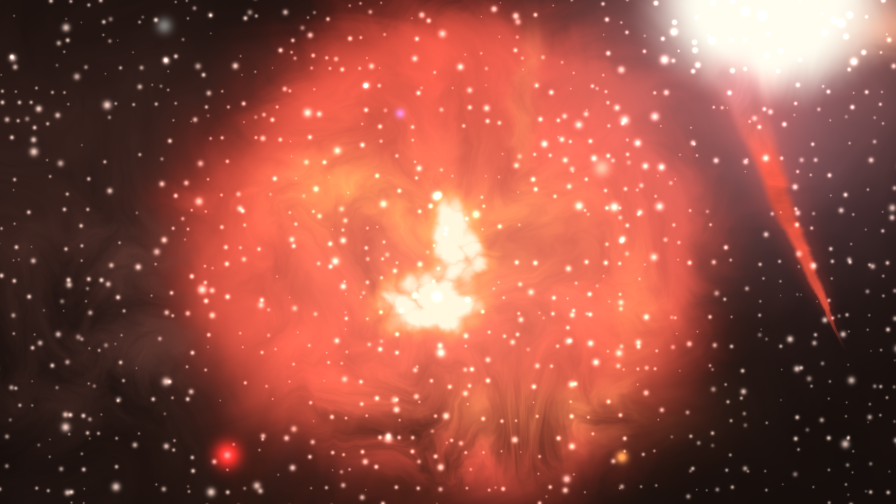
This background is drawn by a Shadertoy shader. Its source:

```glsl
// Draws a glowing red nebula with a white core, a bright corner flare, a fiery jet and stars.

const vec3 NIGHT = vec3(0.085, 0.055, 0.045);
const vec3 SMOKE = vec3(0.29, 0.17, 0.15);
const vec3 CRIMSON = vec3(0.58, 0.17, 0.14);
const vec3 CORAL = vec3(0.94, 0.34, 0.27);
const vec3 PEACH = vec3(1.00, 0.53, 0.42);
const vec3 AMBER = vec3(1.00, 0.65, 0.37);
const vec3 ROSE = vec3(0.88, 0.56, 0.58);
const vec3 IVORY = vec3(1.00, 0.97, 0.87);

vec2 hash2(vec2 p) {
    vec3 h = fract(p.xyx * vec3(0.1031, 0.1030, 0.0973));
    h += dot(h, h.yzx + 33.33);
    return fract((h.xx + h.yz) * h.zy);
}

// Rotated, self-bending sine octaves, roughly -1 to 1
float layeredSines(vec2 p) {
    float sum = 0.0, weight = 0.5;
    for (int i = 0; i < 6; i++) {
        p = mat2(0.8, 0.6, -0.6, 0.8) * p * 1.75 + 1.7;
        p += 0.7 * sin(p.yx * 0.9 + float(i));
        sum += weight * sin(p.x) * cos(p.y);
        weight *= 0.62;
    }
    return sum;
}

// Distance to the nearest scattered point
float cellular(vec2 p) {
    vec2 cell = floor(p), f = fract(p);
    float nearest = 2.0;
    for (int y = -1; y <= 1; y++)
    for (int x = -1; x <= 1; x++) {
        vec2 o = vec2(x, y);
        nearest = min(nearest, length(o + hash2(cell + o) - f));
    }
    return nearest;
}

float glow(vec2 p, vec2 center, vec2 radii) {
    vec2 q = (p - center) / radii;
    return exp(-dot(q, q));
}

float starLayer(vec2 p, float scale, float chance, float radius) {
    vec2 cell = floor(p * scale);
    vec2 spot = 0.25 + 0.5 * hash2(cell + scale);
    vec2 traits = hash2(cell + 71.0);
    float d = length(fract(p * scale) - spot) / scale;
    float size = radius * (0.5 + traits.y);
    return step(traits.x, chance) * (0.3 + 0.6 * traits.y) * exp(-d * d / (size * size));
}

vec3 nebula(vec2 p, vec2 q, float fine, float clumps) {
    // Smoky backdrop
    float smoke = glow(q, vec2(0.32, 0.34), vec2(0.38, 0.26)) * (0.6 + 0.5 * fine);
    smoke += 0.55 * glow(q, vec2(0.25, 0.70), vec2(0.50, 0.30));
    vec3 col = mix(NIGHT, SMOKE, clamp(smoke, 0.0, 1.0));

    // Red body with a tighter right-hand rim
    float side = p.x < 0.92 ? 0.53 : 0.47;
    float r = length((q - vec2(0.92, 0.50)) / vec2(side, 0.48));
    float body = 1.0 - smoothstep(0.55, 1.38, r + 0.07 * fine);
    body = max(body, 0.75 * glow(q, vec2(0.50, 0.62), vec2(0.17, 0.07)));
    vec3 gas = mix(CRIMSON, CORAL, smoothstep(0.15, 0.85, body));
    col = mix(col, gas, smoothstep(0.0, 0.65, body));

    // Warm interior, amber veils and lower arc
    float heart = glow(q, vec2(0.91, 0.46), vec2(0.36, 0.28));
    col = mix(col, PEACH, 0.85 * heart);
    float veil = glow(q, vec2(0.70, 0.62), vec2(0.14, 0.09));
    veil += 0.9 * glow(q, vec2(0.98, 0.55), vec2(0.17, 0.10));
    veil += 0.8 * glow(q, vec2(1.04, 0.19), vec2(0.24, 0.05));
    veil += 0.7 * glow(q, vec2(1.05, 0.78), vec2(0.025, 0.12));
    veil += 0.5 * glow(q, vec2(1.25, 0.38), vec2(0.05, 0.15));
    col = mix(col, AMBER, clamp(veil * (0.5 + 0.6 * fine), 0.0, 0.85));
    col *= 1.0 + 0.13 * fine;

    // Brown dust along the bottom
    float dust = glow(q, vec2(0.78, 0.06), vec2(0.34, 0.13));
    dust += 0.7 * glow(q, vec2(1.22, 0.14), vec2(0.20, 0.07));
    col = mix(col, vec3(0.27, 0.12, 0.08), clamp(dust * (0.55 - 0.75 * fine), 0.0, 0.85));

    // Ragged white core
    float core = 1.5 * glow(q, vec2(0.84, 0.40), vec2(0.115, 0.060));
    core += 1.15 * glow(q, vec2(0.895, 0.56), vec2(0.045, 0.075));
    core += glow(q, vec2(0.94, 0.50), vec2(0.050, 0.035));
    core *= 1.15 - 0.65 * clumps + 0.3 * fine;
    col = mix(col, AMBER * 1.1, 0.6 * smoothstep(0.1, 0.5, core));
    return mix(col, IVORY, smoothstep(0.35, 0.9, core));
}

vec3 addJet(vec3 col, vec2 p, float fine) {
    float t = (0.84 - p.y) / 0.51;
    float axis = 1.465 + 0.17 * t + 0.035 * t * t + 0.008 * fine;
    float width = 0.042 * max(1.0 - t, 0.0) + 0.003;
    float ends = smoothstep(-0.15, 0.12, t) * (1.0 - smoothstep(0.85, 1.06, t));
    float across = abs(p.x - axis) / width;
    float flame = (1.0 - smoothstep(0.35, 1.25, across)) * ends;
    vec3 fire = mix(ROSE, vec3(1.0, 0.36, 0.27), smoothstep(0.0, 0.4, t));
    col += vec3(0.20, 0.04, 0.03) * exp(-across * across * 0.25) * ends;
    return mix(col, fire * (1.0 + 0.2 * fine), 0.85 * flame);
}

vec3 addFlare(vec3 col, vec2 p, vec2 q) {
    float halo = glow(q, vec2(1.50, 0.96), vec2(0.34, 0.30));
    col += vec3(0.21, 0.14, 0.17) * glow(q, vec2(1.58, 0.72), vec2(0.24, 0.30));
    col = mix(col, ROSE, 0.8 * halo);
    col = mix(col, vec3(1.0, 0.68, 0.55), 0.8 * glow(q, vec2(1.75, 0.95), vec2(0.15, 0.06)));
    float d = length((mix(p, q, 0.5) - vec2(1.52, 0.99)) / vec2(0.20, 0.155));
    return mix(col, vec3(1.0, 0.99, 0.94), 1.0 - smoothstep(0.7, 1.45, d));
}

void mainImage(out vec4 fragColor, in vec2 fragCoord) {
    vec2 p = fragCoord / iResolution.y;
    p.x += 0.5 * (16.0 / 9.0 - iResolution.x / iResolution.y);
    vec2 q = p + 0.035 * vec2(layeredSines(p * 4.0), layeredSines(p * 4.0 + 9.0));
    float fine = layeredSines(q * 9.0 + 3.0);
    float clumps = cellular(q * 26.0);

    vec3 col = nebula(p, q, fine, clumps);
    col = addFlare(col, p, q);
    col = addJet(col, p, fine);

    // Scattered stars, then a few bright coloured ones
    for (int i = 0; i < 3; i++) {
        float k = float(i);
        col += vec3(0.85, 0.76, 0.72) * starLayer(p + k * 3.7, 11.0 + 9.0 * k, 0.40, 0.0055 - 0.0013 * k);
    }
    col += vec3(1.0, 0.12, 0.12) * glow(p, vec2(0.451, 0.097), vec2(0.026));
    col += vec3(0.5, 0.4, 0.4) * glow(p, vec2(0.451, 0.097), vec2(0.007));
    col += vec3(0.8, 0.55, 0.25) * glow(p, vec2(1.234, 0.093), vec2(0.011));
    col += vec3(0.35, 0.40, 0.40) * glow(p, vec2(0.326, 0.949), vec2(0.015));
    col += vec3(0.3, 0.35, 0.3) * glow(p, vec2(1.194, 0.667), vec2(0.015));
    col += vec3(0.1, 0.2, 0.6) * glow(p, vec2(0.794, 0.775), vec2(0.009));
    fragColor = vec4(clamp(col, 0.0, 1.0), 1.0);
}
```
